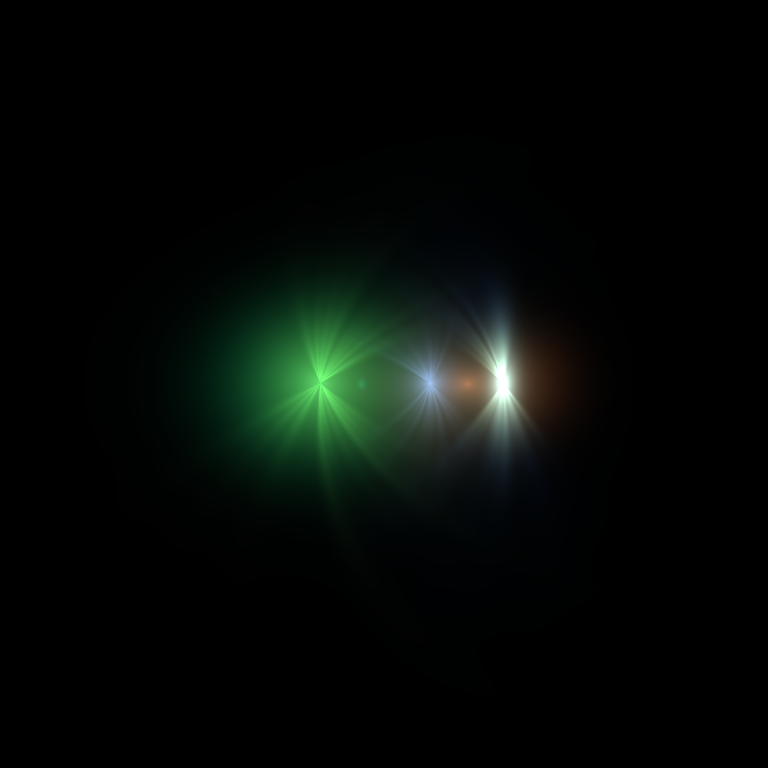
Reproduce this background procedurally as a three.js fragment shader.

```glsl
// Three stars on a dark field: a broad green one, a small blue one and a
// bright white one, joined by warm haze. Each star is a soft glow plus fans
// of rays, whose angle is bent with distance so that they curve sideways.

varying vec2 vUv;

const float TAU = 6.283185;

float hash(float n) {
  return fract(sin(n * 127.1) * 43758.5453);
}

float softGlow(vec2 p, float reach) {
  return exp(-length(p) / reach);
}

float haze(vec2 p, vec2 radius) {
  vec2 q = p / radius;
  return exp(-dot(q, q));
}

// Rays spread between two starting angles, each with its own power and reach
float rayFan(vec2 p, float first, float last, float count, float reach, float bend, float seed) {
  float r = length(p);
  float phi = atan(p.y, p.x + 1e-5);
  float angle = phi + bend * r * sin(phi) * (1.0 + cos(phi));
  float sum = 0.0;
  for (int i = 0; i < 12; i++) {
    float k = float(i);
    if (k >= count) break;
    float h = hash(k + seed);
    float power = 0.5 + 0.5 * hash(k + seed + 31.0);
    float target = mix(first, last, (k + 0.3 + 0.4 * h) / count);
    float d = mod(angle - target + 0.5 * TAU, TAU) - 0.5 * TAU;
    float width = 0.065 + 0.05 * hash(k + seed + 57.0);
    sum += power * exp(-d * d / (width * width)) * exp(-r / (reach * (0.7 + 0.6 * h)));
  }
  return sum;
}

vec3 greenStar(vec2 p) {
  float r = length(p);
  float rays = rayFan(p, 0.6, 2.0, 8.0, 0.07, 1.1, 3.0)
             + 0.7 * rayFan(p, 3.55, 4.3, 3.0, 0.06, 0.8, 12.0)
             + rayFan(p, 4.55, 5.6, 6.0, 0.07, 0.9, 20.0);
  vec3 halo = mix(vec3(0.16, 0.42, 0.18), vec3(0.03, 0.4, 0.22), smoothstep(0.03, 0.17, r));
  return halo * haze(p, vec2(0.108, 0.103))
       + vec3(0.0, 0.07, 0.045) * haze(p + vec2(0.06, 0.0), vec2(0.13, 0.1))
       + vec3(0.24, 0.42, 0.22) * softGlow(p, 0.03)
       + vec3(0.16, 0.32, 0.13) * rays * smoothstep(0.0, 0.02, r + 0.008);
}

vec3 blueStar(vec2 p) {
  vec2 q = vec2(-p.x, p.y);
  float rays = rayFan(q, 0.6, 2.1, 8.0, 0.034, 2.0, 40.0)
             + rayFan(q, 3.9, 5.4, 8.0, 0.038, 2.0, 52.0);
  return vec3(0.12, 0.18, 0.3) * rays * smoothstep(0.0, 0.012, length(p))
       + vec3(0.3, 0.42, 0.66) * softGlow(p, 0.015)
       + vec3(0.05, 0.08, 0.15) * haze(p, vec2(0.045, 0.055));
}

vec3 whiteStar(vec2 p) {
  vec2 q = vec2(-p.x, p.y);
  float rays = rayFan(q, 0.8, 1.8, 7.0, 0.042, 1.3, 66.0)
             + rayFan(q, 4.05, 5.3, 8.0, 0.046, 0.8, 78.0);
  vec3 rayColor = mix(vec3(0.36, 0.5, 0.42), vec3(0.13, 0.28, 0.6),
                      smoothstep(0.03, 0.13, length(p)));
  return rayColor * rays
       + vec3(0.8, 1.0, 1.0) * softGlow(p * vec2(1.5, 0.85), 0.016)
       + vec3(0.16, 0.25, 0.27) * haze(p, vec2(0.018, 0.085))
       + vec3(0.08, 0.13, 0.11) * haze(p, vec2(0.045, 0.065));
}

void main() {
  vec2 uv = vUv;

  // Faint wide background
  vec3 color = vec3(0.0, 0.016, 0.03) * haze(uv - vec2(0.6, 0.48), vec2(0.14, 0.21));

  // Warm haze between and beyond the stars
  color += vec3(0.23, 0.17, 0.09) * haze(uv - vec2(0.568, 0.49), vec2(0.085, 0.088));
  color += vec3(0.17, 0.07, 0.022) * haze(uv - vec2(0.692, 0.502), vec2(0.062, 0.068));
  color += vec3(0.42, 0.22, 0.12) * softGlow((uv - vec2(0.609, 0.5)) * vec2(0.8, 1.1), 0.021);

  // Tiny teal spark beside the green star
  color += vec3(0.0, 0.1, 0.1) * haze(uv - vec2(0.471, 0.5), vec2(0.005, 0.006));

  color += greenStar(uv - vec2(0.417, 0.501));
  color += blueStar(uv - vec2(0.56, 0.501));
  color += whiteStar(uv - vec2(0.655, 0.501));

  gl_FragColor = vec4(clamp(color, 0.0, 1.0), 1.0);
}
```
